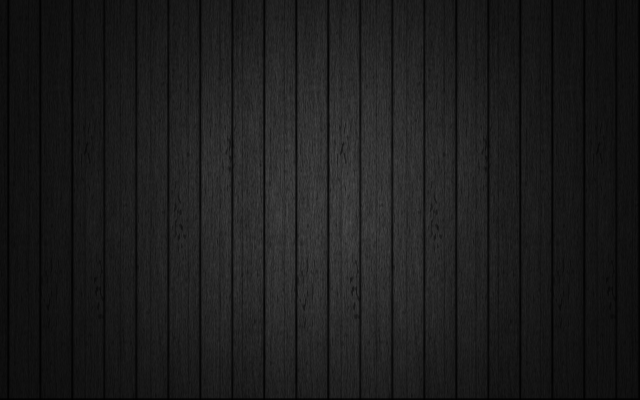
Reproduce this texture procedurally as a Shadertoy shader.

```glsl
// Dark vertical wooden planks under a soft round light in the middle.
// Stretched gradient noise makes the grain, thresholded noise the cracks,
// and the plank pattern repeats every eight boards.

vec2 gradientAt(vec2 cell) {
    vec3 q = fract(cell.xyx * vec3(0.1031, 0.1030, 0.0973));
    q += dot(q, q.yzx + 33.33);
    float angle = 6.2832 * fract((q.x + q.y) * q.z);
    return vec2(cos(angle), sin(angle));
}

float gradientNoise(vec2 p) {
    vec2 i = floor(p), f = fract(p);
    vec2 u = f * f * f * (f * (f * 6.0 - 15.0) + 10.0);
    vec2 e = vec2(0.0, 1.0);
    float low = mix(dot(gradientAt(i), f), dot(gradientAt(i + e.yx), f - e.yx), u.x);
    float high = mix(dot(gradientAt(i + e), f - e), dot(gradientAt(i + 1.0), f - 1.0), u.x);
    return mix(low, high, u.y);
}

float hash(float n) {
    return fract(sin(n * 12.99 + 4.1) * 437.58);
}

// Long fibres, fine streaks and short pores; y runs along the board.
float woodGrain(vec2 p) {
    p.x += 0.10 * gradientNoise(p * vec2(1.5, 0.6));
    float fibres = gradientNoise(p * vec2(10.0, 0.25));
    float streaks = gradientNoise(p * vec2(19.0, 1.3) + 31.0);
    float pores = gradientNoise(p * vec2(25.0, 6.0) + 67.0);
    float fine = gradientNoise(p * vec2(33.0, 11.0) + 93.0);
    return 0.15 * fibres + 0.24 * streaks + 0.27 * pores + 0.18 * fine;
}

// Weathered patches, placed as (board coordinate, height).
float wornPatches(float x, float y) {
    vec2 centers[5] = vec2[5](vec2(6.88, 0.62), vec2(5.34, 0.45),
        vec2(2.45, 0.62), vec2(2.80, 0.28), vec2(1.25, 0.27));
    float worn = 0.0;
    for (int k = 0; k < 5; k++) {
        float dx = mod(x - centers[k].x + 4.0, 8.0) - 4.0;
        vec2 d = vec2(dx / 0.20, (y - centers[k].y) / 0.085);
        worn = max(worn, exp(-dot(d, d)));
    }
    return worn;
}

void mainImage(out vec4 fragColor, in vec2 fragCoord) {
    vec2 uv = fragCoord / iResolution.xy;
    float aspect = iResolution.x / iResolution.y;
    float x = uv.x * 20.0 - 0.26;
    float y = uv.y * 20.0 / aspect;
    float board = mod(floor(x), 8.0);
    float across = fract(x);
    float seamDist = min(across, 1.0 - across);
    float pixel = 20.0 / iResolution.x;

    // Light pool near the middle
    vec2 fromLight = (uv - vec2(0.505, 0.51)) * vec2(aspect, 0.96);
    float light = 0.048 + 0.160 * exp(-4.0 * dot(fromLight, fromLight));

    // Board tint and grain
    vec2 boardPos = vec2(across + board * 7.3, y + 40.0 * hash(board));
    float tone = 1.04 + 0.10 * (hash(board + 20.0) - 0.5);
    tone += woodGrain(boardPos);
    tone += 0.10 * gradientNoise(boardPos * vec2(1.5, 0.25) + 5.0);

    // Small dark cracks, gathered in the worn patches
    float worn = wornPatches(x, uv.y);
    float crackNoise = gradientNoise(boardPos * vec2(13.0, 3.5) + 13.0);
    float crack = smoothstep(0.0, 0.3, crackNoise + 0.28 * worn - 0.28);
    tone *= 1.0 - (0.25 + 0.25 * worn) * crack;

    // Faint split inside some boards
    float splitAt = 0.3 + 0.4 * hash(board + 50.0);
    float split = 1.0 - smoothstep(0.0, 0.01 + pixel, abs(across - splitAt));
    tone *= 1.0 - 0.20 * split * step(0.5, hash(board + 70.0));

    // Thin uneven seam groove, soft shadow and lit bevel
    float seam = mod(floor(x + 0.5), 8.0);
    float wear = gradientNoise(vec2(seam * 5.7, y * 1.2));
    float depth = 0.58 + 0.20 * hash(seam + 90.0) + 0.25 * wear;
    float groove = 1.0 - smoothstep(0.008, 0.022 + pixel, seamDist);
    tone *= 1.0 - depth * groove;
    tone *= 1.0 - 0.20 * exp(-seamDist * 16.0);
    tone += 0.06 * exp(-pow((across - 0.09) / 0.035, 2.0));

    // Dark outer rim at the bottom and right
    float rim = smoothstep(0.002, 0.007, uv.y) * smoothstep(0.001, 0.005, 1.0 - uv.x);
    float value = light * max(tone, 0.0) * mix(0.2, 1.0, rim);
    fragColor = vec4(vec3(value), 1.0);
}
```
